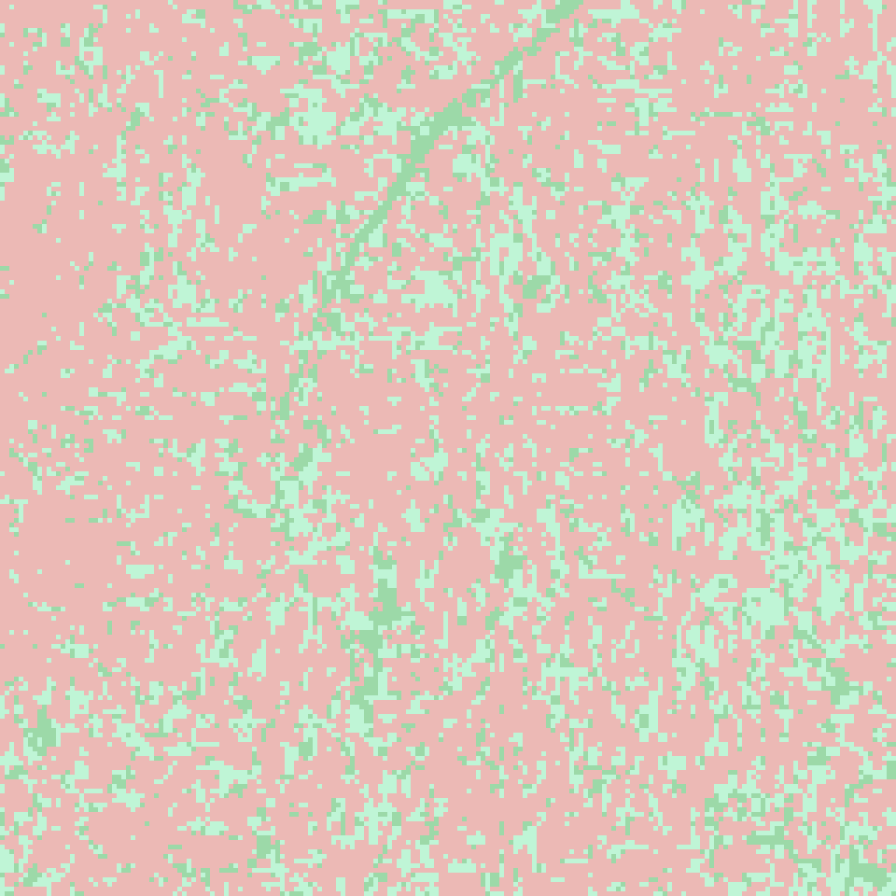
Write a Shadertoy shader that draws this texture.

```glsl
// Blocky three-tone speckle: pink ground with mint and green grains.
// Each cell of a fine grid thresholds stretched noise, broad density,
// thin noise-contour veins and one curved diagonal channel.

const float CELLS = 192.0;
const vec3 PINK  = vec3(0.925, 0.727, 0.708);
const vec3 MINT  = vec3(0.750, 0.960, 0.840);
const vec3 GREEN = vec3(0.610, 0.850, 0.660);

float hash(vec2 p) {
    vec3 q = fract(p.xyx * 0.1031);
    q += dot(q, q.yzx + 33.33);
    return fract((q.x + q.y) * q.z);
}

float noise(vec2 p, float seed) {
    vec2 cell = floor(p) + seed;
    vec2 f = fract(p);
    f = f * f * (3.0 - 2.0 * f);
    float low = mix(hash(cell), hash(cell + vec2(1, 0)), f.x);
    float high = mix(hash(cell + vec2(0, 1)), hash(cell + vec2(1, 1)), f.x);
    return mix(low, high, f.y);
}

// Thin lines along the middle level of a warped noise field
float veins(vec2 cell, vec2 size, float seed) {
    vec2 warp = vec2(noise(cell / 7.0, seed + 11.0), noise(cell / 7.0, seed + 23.0));
    float level = noise((cell + 6.0 * warp) / size, seed);
    return 1.0 - smoothstep(0.0, 0.07, abs(level - 0.5));
}

// Curved channel, widest in its upper part
float channel(vec2 uv, float wobble) {
    float rise = max(uv.y - 0.43, 0.0) / 0.57;
    float slope = 1.19 * rise;
    float path = 0.31 + 0.34 * rise * rise + 0.03 * (wobble - 0.5);
    float dist = abs(uv.x - path) / sqrt(1.0 + slope * slope);
    float width = mix(0.006, 0.014, smoothstep(0.65, 0.85, uv.y));
    float strength = smoothstep(0.3, 0.8, uv.y);
    return strength * (1.0 - smoothstep(0.4 * width, width, dist));
}

vec3 cellColor(vec2 cell) {
    vec2 uv = (cell + 0.5) / CELLS;

    // Grains run upright or level, depending on the region
    float upright = step(0.45, noise(cell / 22.0, 310.0));
    vec2 grainSize = mix(vec2(2.8, 1.7), vec2(1.7, 2.8), upright);
    float grain = noise(cell / grainSize, 40.0);
    float speck = hash(cell + 500.0) - 0.5;

    // Broad density, sparser toward the left
    float density = 0.6 * noise(cell / 34.0, 70.0) + 0.4 * noise(cell / 15.0, 90.0) - 0.5;
    float side = smoothstep(0.15, 0.45, uv.x) - 0.7;

    float vein = veins(cell, vec2(10.0, 18.0), 130.0);
    float stream = channel(uv, noise(cell / 8.0, 170.0));

    float cover = grain + 0.3 * speck + 0.5 * density + 0.14 * side
                + 0.34 * vein + 0.6 * stream;
    float shade = noise(cell / vec2(1.6, 1.9), 210.0) + 0.25 * vein + 0.5 * stream;

    vec3 tint = mix(MINT, GREEN, step(0.70, shade));
    return mix(PINK, tint, step(0.675, cover));
}

void mainImage(out vec4 fragColor, in vec2 fragCoord) {
    vec2 grid = fragCoord / iResolution.xy * CELLS - 0.5;
    vec2 base = floor(grid);

    // Blend neighbouring cells over about one screen pixel
    vec2 blend = clamp((fract(grid) - 0.5) * iResolution.xy / CELLS + 0.5, 0.0, 1.0);
    vec3 color = vec3(0.0);
    for (int y = 0; y < 2; y++) {
        for (int x = 0; x < 2; x++) {
            vec2 corner = vec2(x, y);
            vec2 weight = mix(1.0 - blend, blend, corner);
            color += weight.x * weight.y * cellColor(base + corner);
        }
    }
    fragColor = vec4(color, 1.0);
}
```
